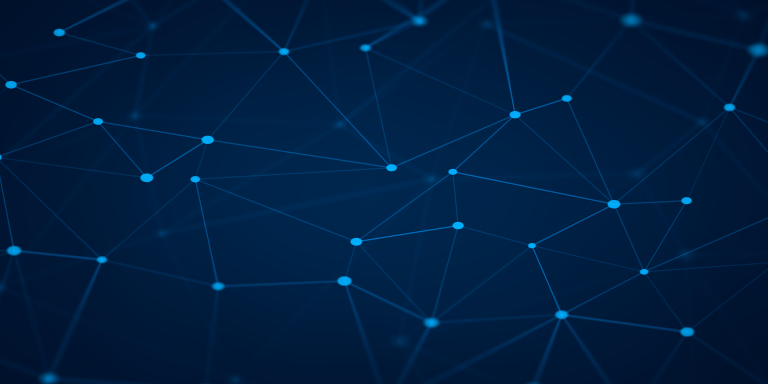
A Shadertoy shader for this background:

```glsl
// A glowing mesh of linked nodes over a dark blue vignette.
// Nodes are jittered points of a skewed cellular lattice; neighbours are joined
// by thin lines, and both soften with distance from a tilted plane of focus.

const vec3 CENTER_BLUE = vec3(0.0, 0.152, 0.308);
const vec3 EDGE_BLUE   = vec3(0.0, 0.064, 0.168);
const vec3 LINE_BLUE   = vec3(0.0, 0.46, 0.72);
const vec3 NODE_BLUE   = vec3(0.0, 0.69, 1.0);

float hash(vec2 p, float seed) {
    vec3 q = fract(vec3(p.xyx + seed) * vec3(0.1031, 0.1030, 0.0973));
    q += dot(q, q.yzx + 33.33);
    return fract((q.x + q.y) * q.z);
}

// Jittered lattice point, placed by the two basis columns.
vec2 nodeAt(vec2 id, mat2 basis, float seed) {
    vec2 jitter = vec2(hash(id, seed), hash(id, seed + 17.3)) - 0.5;
    return basis * (id + 0.5 + 0.74 * jitter);
}

float segmentDistance(vec2 p, vec2 a, vec2 b) {
    vec2 ab = b - a;
    return length(p - a - ab * clamp(dot(p - a, ab) / dot(ab, ab), 0.0, 1.0));
}

// 0 on the sharp band, 1 far above or below it.
float defocus(vec2 p) {
    float height = p.y + 0.12 * (p.x - 1.0);
    return smoothstep(0.22, 0.52, abs(height - 0.54));
}

// Brightness of one link; a share of the links is left out.
float link(vec2 p, vec2 a, vec2 b, float blur, float pick, float pixel) {
    float width = max(0.0032, 1.1 * pixel) + 0.012 * blur;
    float strength = mix(0.13, 0.62, pick * pick) * step(0.16, pick);
    float profile = 1.0 - smoothstep(0.0, width, segmentDistance(p, a, b));
    return profile * strength * mix(1.0, 0.3, blur);
}

// Flattened disc whose rim spreads as it leaves the focus.
float disc(vec2 p, vec2 center, float size, float blur, float pixel) {
    float radius = mix(0.010, 0.0185, size) + 0.006 * blur;
    float soft = 0.6 * pixel + 0.001 + 0.014 * blur;
    float d = length((p - center) * vec2(1.0, 1.5)) - radius;
    return (1.0 - smoothstep(-soft, soft, d)) * mix(1.0, 0.5, blur);
}

// x: links, y: nodes. extraBlur pushes the whole layer out of focus.
vec2 network(vec2 p, mat2 basis, float seed, float extraBlur, float pixel) {
    vec2 cell = floor(inverse(basis) * p);
    float lineBlur = max(defocus(p), extraBlur);
    vec2 light = vec2(0.0);
    for (int j = -1; j <= 1; j++)
    for (int i = -1; i <= 1; i++) {
        vec2 id = cell + vec2(i, j);
        vec2 here  = nodeAt(id, basis, seed);
        vec2 right = nodeAt(id + vec2(1, 0), basis, seed);
        vec2 above = nodeAt(id + vec2(0, 1), basis, seed);
        vec2 across = nodeAt(id + vec2(1, 1), basis, seed);

        // Two lattice sides and one of the two diagonals.
        bool rising = hash(id, seed + 5.7) > 0.5;
        vec2 start = rising ? here : right;
        vec2 end = rising ? across : above;
        light.x += link(p, here, right, lineBlur, hash(id, seed + 31.1), pixel);
        light.x += link(p, here, above, lineBlur, hash(id, seed + 43.9), pixel);
        light.x += link(p, start, end, lineBlur, hash(id, seed + 59.2), pixel);

        float nodeBlur = max(defocus(here), extraBlur);
        light.y = max(light.y, disc(p, here, hash(id, seed + 71.4), nodeBlur, pixel));
    }
    return light;
}

// Dim layered waves that vary the backdrop.
float haze(vec2 p) {
    return sin(5.0 * p.x + 2.0 * sin(3.0 * p.y)) * sin(6.0 * p.y + 1.3)
         + 0.5 * sin(17.0 * p.x + 1.0) * sin(4.0 * p.y + 2.0 * p.x);
}

void mainImage(out vec4 fragColor, in vec2 fragCoord) {
    vec2 p = fragCoord / iResolution.y;
    vec2 uv = fragCoord / iResolution.xy;
    float pixel = 1.0 / iResolution.y;

    // Backdrop
    float vignette = smoothstep(0.0, 0.72, length((uv - 0.5) * vec2(1.0, 0.9)));
    vec3 color = mix(CENTER_BLUE, EDGE_BLUE, vignette);
    color += vec3(0.0, 0.003, 0.005) * haze(p);

    // Faint distant mesh, then the main one
    mat2 farBasis = mat2(0.46, 0.10, -0.12, 0.34);
    mat2 nearBasis = mat2(0.30, -0.04, 0.05, 0.205);
    vec2 far = network(p, farBasis, 83.0, 0.85, pixel);
    vec2 near = network(p, nearBasis, 12.0, 0.0, pixel);
    float dimming = mix(1.0, 0.65, vignette);

    color += LINE_BLUE * dimming * (0.3 * far.x + near.x);
    color = mix(color, NODE_BLUE, 0.12 * far.y);
    color = mix(color, NODE_BLUE, near.y * mix(1.0, 0.85, vignette));
    fragColor = vec4(clamp(color, 0.0, 1.0), 1.0);
}
```
